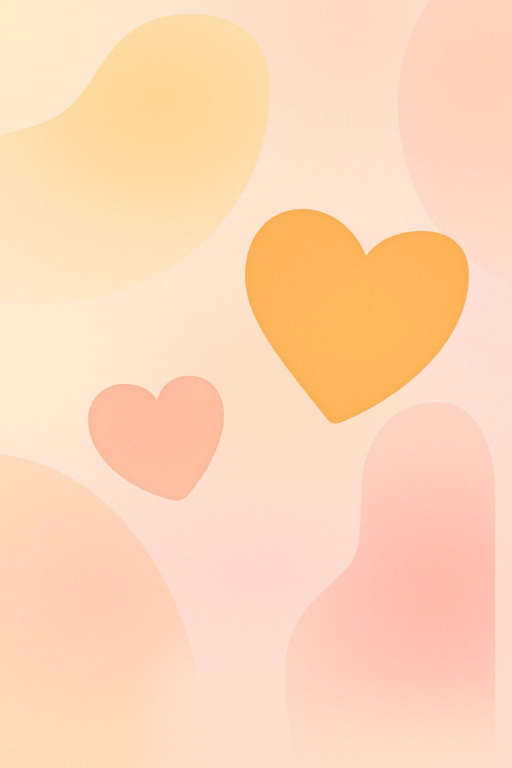
Reproduce this background procedurally as a Shadertoy shader.

```glsl
// Two soft hearts among pale rounded blobs on a peach and cream wash.
// Outlines are cubic curves, traced for distance and inside/outside parity;
// the colours are blends of Gaussian glows under a fine paper grain.

#define CURVE_STEPS 14
#define GRAIN 0.012
#define GRAIN_CELLS 342.0
#define RIM_SHADE 0.025
#define CANVAS vec2(100.0, 150.0)

const vec3 CREAM  = vec3(1.0, 0.898, 0.820);
const vec3 BUTTER = vec3(1.0, 0.918, 0.785);
const vec3 PEACH  = vec3(1.0, 0.845, 0.765);
const vec3 BLUSH  = vec3(1.0, 0.840, 0.808);
const vec3 HONEY  = vec3(1.0, 0.835, 0.580);
const vec3 CORAL  = vec3(1.0, 0.725, 0.670);
const vec3 ORANGE = vec3(1.0, 0.720, 0.365);
const vec3 SALMON = vec3(1.0, 0.728, 0.610);

vec2 spot, pen;       // shaded point and current end of the outline
float nearest, side;  // squared edge distance; side is -1 inside

float hash(vec2 cell) {
    vec3 h = fract(vec3(cell.xyx) * 0.1031);
    h += dot(h, h.yzx + 33.33);
    return fract((h.x + h.y) * h.z);
}

float glow(vec2 center, vec2 size) {
    vec2 q = (spot - center) / size;
    return exp(-dot(q, q));
}

// Outline tracing
void begin(vec2 start) {
    pen = start;
    nearest = 1e6;
    side = 1.0;
}

void lineTo(vec2 end) {
    vec2 e = end - pen, w = spot - pen;
    vec2 r = w - e * clamp(dot(w, e) / dot(e, e), 0.0, 1.0);
    nearest = min(nearest, dot(r, r));
    if ((pen.y > spot.y) != (end.y > spot.y) && w.x < e.x * w.y / e.y) side = -side;
    pen = end;
}

void curveTo(vec2 b, vec2 c, vec2 d) {
    vec2 a = pen;
    for (int i = 1; i <= CURVE_STEPS; i++) {
        float t = float(i) / float(CURVE_STEPS), s = 1.0 - t;
        lineTo(s*s*s*a + 3.0*s*s*t*b + 3.0*s*t*t*c + t*t*t*d);
    }
}

float edgeDistance() { return side * sqrt(nearest); }

float coverage() {
    float pixel = CANVAS.x / iResolution.x;
    return smoothstep(0.8, -0.8, edgeDistance() / pixel);
}

float rim() { return RIM_SHADE * exp(-abs(edgeDistance()) * 1.5); }

void mainImage(out vec4 fragColor, in vec2 fragCoord) {
    vec2 uv = fragCoord / iResolution.xy;
    spot = uv * CANVAS;

    // Background wash
    vec3 color = mix(CREAM, PEACH, 0.9 * glow(vec2(67, 146), vec2(24, 22)));
    color = mix(color, BUTTER, glow(vec2(0, 150), vec2(32, 40)));
    color = mix(color, vec3(1.0, 0.92, 0.83), 0.9 * glow(vec2(5, 78), vec2(38, 20)));
    color = mix(color, vec3(1.0, 0.865, 0.735), 0.8 * glow(vec2(52, 72), vec2(24, 20)));
    color = mix(color, vec3(1.0, 0.875, 0.84), glow(vec2(100, 88), vec2(24, 22)));
    color = mix(color, BLUSH, 0.95 * glow(vec2(50, 38), vec2(36, 20)));
    color = mix(color, BLUSH, 0.8 * glow(vec2(102, 30), vec2(15, 35)));
    color = mix(color, vec3(1.0, 0.868, 0.80), glow(vec2(50, 0), vec2(50, 18)));

    // Honey blob, upper left
    begin(vec2(-5, 121.5));
    curveTo(vec2(1, 124.5), vec2(8, 125), vec2(12, 127.9));
    curveTo(vec2(20, 133), vec2(20.5, 147.3), vec2(37.1, 147.3));
    curveTo(vec2(47, 147.3), vec2(53, 142), vec2(52.8, 132.5));
    curveTo(vec2(52.5, 108), vec2(32, 90.6), vec2(9, 90.6));
    curveTo(vec2(4, 90.6), vec2(-1, 91), vec2(-5, 91.7));
    vec3 fill = mix(vec3(1.0, 0.91, 0.79), HONEY, glow(vec2(31, 130), vec2(32, 25)));
    color = mix(color, fill, coverage());

    // Peach blob, upper right
    begin(vec2(86, 153));
    curveTo(vec2(80.5, 146), vec2(77.7, 138), vec2(77.7, 129.5));
    curveTo(vec2(77.7, 114), vec2(86, 97), vec2(106, 93));
    lineTo(vec2(106, 153));
    lineTo(vec2(86, 153));
    fill = mix(vec3(1.0, 0.865, 0.81), vec3(1.0, 0.815, 0.715), glow(vec2(94, 136), vec2(30, 26)));
    color = mix(color, fill, coverage());

    // Apricot hill, lower left, fading into the wash at its foot
    begin(vec2(-5, 61.5));
    curveTo(vec2(10, 62), vec2(24, 53), vec2(33, 35));
    curveTo(vec2(38, 25), vec2(41, 10), vec2(41, -5));
    fill = mix(vec3(1.0, 0.862, 0.735), vec3(1.0, 0.80, 0.70), glow(vec2(19, 34), vec2(24, 20)));
    float fade = 1.0 - smoothstep(24.0, 42.0, spot.x) * smoothstep(34.0, 12.0, spot.y);
    color = mix(color, fill, coverage() * fade);

    // Coral column, lower right
    begin(vec2(85.4, 71.5));
    curveTo(vec2(76, 71.5), vec2(70.5, 64), vec2(70.5, 53));
    curveTo(vec2(70.3, 49), vec2(70.5, 45), vec2(69.7, 42.5));
    curveTo(vec2(68, 36), vec2(55.7, 33), vec2(55.7, 19));
    curveTo(vec2(55.7, 11), vec2(57, 3), vec2(60, -5));
    lineTo(vec2(96.7, -5));
    lineTo(vec2(96.7, 54));
    curveTo(vec2(96.7, 65), vec2(92, 71.5), vec2(85.4, 71.5));
    fill = mix(vec3(1.0, 0.84, 0.765), CORAL, glow(vec2(85, 35), vec2(24, 23)));
    color = mix(color, fill, coverage() * smoothstep(-6.0, 20.0, spot.y));

    // Large orange heart
    begin(vec2(71.5, 100));
    curveTo(vec2(69.3, 105.5), vec2(64.5, 109.2), vec2(59, 109.2));
    curveTo(vec2(52.4, 109.2), vec2(47.85, 103.8), vec2(47.85, 96.1));
    curveTo(vec2(47.85, 87.5), vec2(55, 79.5), vec2(64, 68));
    curveTo(vec2(64.7, 67.2), vec2(65.5, 67.1), vec2(66.6, 67.5));
    curveTo(vec2(80, 73), vec2(91.6, 84), vec2(91.6, 96.3));
    curveTo(vec2(91.6, 101.5), vec2(88.3, 104.9), vec2(82.5, 104.9));
    curveTo(vec2(77.5, 104.9), vec2(73.5, 103), vec2(71.5, 100));
    fill = mix(vec3(0.99, 0.70, 0.335), ORANGE, glow(vec2(70, 87), vec2(22, 20)));
    color = mix(color, fill - rim(), coverage());

    // Small salmon heart
    begin(vec2(30.7, 71.7));
    curveTo(vec2(29.7, 73.7), vec2(27.5, 75), vec2(24.2, 75));
    curveTo(vec2(20.2, 75), vec2(17.2, 72), vec2(17.2, 68));
    curveTo(vec2(17.2, 60.5), vec2(25, 54.5), vec2(33.3, 52.4));
    curveTo(vec2(34.8, 52), vec2(35.8, 52.3), vec2(36.6, 53.2));
    curveTo(vec2(40, 57), vec2(43.75, 63.5), vec2(43.75, 68.75));
    curveTo(vec2(43.75, 73.5), vec2(41, 76.6), vec2(37.1, 76.6));
    curveTo(vec2(33.5, 76.6), vec2(31.3, 74.5), vec2(30.7, 71.7));
    fill = mix(vec3(0.99, 0.77, 0.65), SALMON, glow(vec2(31, 67), vec2(16, 14)));
    color = mix(color, fill - rim(), coverage());

    // Paper grain
    color += GRAIN * (hash(floor(uv * vec2(1.0, 1.5) * GRAIN_CELLS)) - 0.5);
    fragColor = vec4(clamp(color, 0.0, 1.0), 1.0);
}
```
